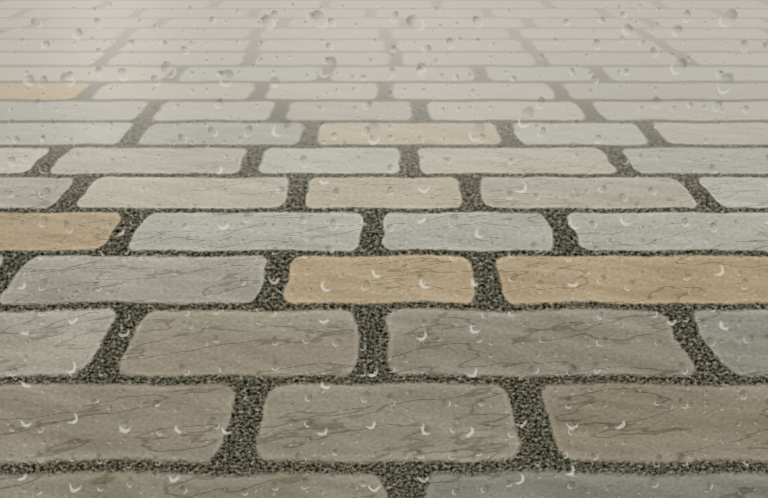
Reproduce this texture procedurally as a WebGL 2 fragment shader.

```glsl
#version 300 es
precision highp float;

uniform vec2 u_resolution;
out vec4 fragColor;

// Cross joints of each course, nearest course first; 9 means unused
const vec4 JOINTS[11] = vec4[11](
  vec4(0.032, 9., 9., 9.), vec4(-0.234, 0.247, 9., 9.),
  vec4(-0.519, -0.021, 0.60, 9.), vec4(-0.844, -0.24, 0.226, 9.),
  vec4(-0.639, -0.03, 0.44, 9.), vec4(-0.842, -0.236, 0.236, 0.856),
  vec4(-1.0, -0.393, 0.077, 0.70), vec4(-0.806, -0.24, 0.398, 0.867),
  vec4(-0.818, -0.364, 0.126, 0.72), vec4(-1.105, -0.466, 0.004, 0.66),
  vec4(-0.84, -0.237, 0.386, 0.867));

vec2 hash2(vec2 p) {
  vec3 q = fract(p.xyx * vec3(0.1031, 0.1030, 0.0973));
  q += dot(q, q.yzx + 33.33);
  return fract((q.xx + q.yz) * q.zy);
}

float corner(vec2 cell, vec2 f, vec2 o) {
  return dot(hash2(cell + o) * 2.0 - 1.0, f - o);
}

float gradientNoise(vec2 p) {
  vec2 i = floor(p), f = p - i;
  vec2 w = f * f * f * (f * (f * 6.0 - 15.0) + 10.0);
  return mix(mix(corner(i, f, vec2(0)), corner(i, f, vec2(1, 0)), w.x),
             mix(corner(i, f, vec2(0, 1)), corner(i, f, vec2(1)), w.x), w.y);
}

float fbm(vec2 p) {
  float sum = 0.0, amp = 0.6;
  for (int i = 0; i < 4; i++) {
    sum += amp * gradientNoise(p);
    p = mat2(1.6, 1.2, -1.2, 1.6) * p + 17.3;
    amp *= 0.5;
  }
  return sum;
}

// Bright crescent under a faint dark cap, one drop per grid cell
float droplets(vec2 p, float scale, float density) {
  vec2 cell = floor(p * scale);
  vec2 rnd = hash2(cell + scale * 3.7);
  vec2 kind = hash2(cell + scale * 9.1 + 40.0);
  vec2 q = fract(p * scale) - 0.32 - 0.36 * rnd;
  float a = (rnd.x - 0.5) * 2.2;
  q = mat2(cos(a), sin(a), -sin(a), cos(a)) * q;
  q.x *= 1.0 + 0.6 * kind.y;
  q += 0.05 * gradientNoise(p * scale * 5.0);
  float radius = 0.09 + 0.13 * kind.y, len = length(q);
  float aa = 0.025 + 0.5 * scale / u_resolution.y;
  float rim = 1.0 - smoothstep(0.015, 0.015 + aa, abs(len - radius));
  float low = smoothstep(0.2, 0.9, -q.y / max(len, 0.001));
  float cap = (1.0 - smoothstep(radius - aa, radius + aa, len)) * smoothstep(-0.05, radius, q.y);
  float upper = smoothstep(0.6, 0.95, p.y);
  return step(kind.x, density) * (rim * low * mix(1.0, 0.65, upper) - cap * mix(0.12, 0.65, upper));
}

void main() {
  vec2 p = gl_FragCoord.xy / u_resolution.y;
  p.x += 0.771 - 0.5 * u_resolution.x / u_resolution.y;

  // Ground plane in perspective: u runs across, course runs away
  float t = 1.351 - p.y;
  float u = (p.x - 0.771) / t;
  float course = 7.738 / t - 6.004;
  course += 0.06 * exp(-8.0 * (course - 1.0) * (course - 1.0));
  vec2 ground = vec2(u, course);
  u += 0.012 * gradientNoise(ground * vec2(9.0, 3.0));
  course += 0.07 * gradientNoise(ground * vec2(6.0, 1.0) + 8.0);
  float row = floor(course);

  // Nearest cross joint and the index of the stone
  float gap, id;
  if (row > 9.0) {
    float s = u / 0.62 + hash2(vec2(row, 5.0)).x;
    id = floor(s);
    gap = (0.5 - abs(fract(s) - 0.5)) * 0.62;
  } else {
    vec4 joints = JOINTS[int(clamp(row + 1.0, 0.0, 10.0))];
    vec4 away = abs(u - joints);
    gap = min(min(away.x, away.y), min(away.z, away.w));
    id = dot(step(joints, vec4(u)), vec4(1.0));
  }
  float key = row * 5.0 + id;

  // Rounded stone outline, negative inside
  float across = 0.5 - abs(course - row - 0.5);
  vec2 q = 12.0 - vec2(gap * 455.0 - 12.0, across * 55.0 - 2.6);
  float d = length(max(q, 0.0)) + min(max(q.x, q.y), 0.0) - 12.0;
  d += 2.2 * fbm(p * vec2(45.0, 60.0));
  float soft = mix(1.8, 6.0, smoothstep(0.55, 1.0, p.y)) + 300.0 / (u_resolution.y * t);
  float stoneMask = 1.0 - smoothstep(-soft, soft * 0.6, d);

  // Stone colour, with a few sandy and pale ones
  vec2 rnd = hash2(vec2(key + 60.0, row + 21.0));
  vec3 stone = mix(vec3(0.53, 0.51, 0.45), vec3(0.67, 0.66, 0.61), smoothstep(0.22, 0.62, p.y));
  stone *= 0.95 + 0.1 * rnd.x;
  stone += (rnd.y - 0.5) * vec3(0.03, 0.0, -0.03);
  float sandy = 0.0;
  if (key == 12.0) sandy = 0.7;
  if (key == 13.0 || key == 15.0) sandy = 0.75;
  if (key == 22.0 || key == 32.0) sandy = 0.4;
  if (key == 40.0) sandy = 1.3;
  stone = mix(stone, vec3(0.69, 0.60, 0.47), sandy);
  if (key == 5.0 || key == 25.0) stone += 0.09;

  // Layered veins, mottling and grain
  float focus = 1.0 - smoothstep(0.5, 0.9, p.y);
  float layers = fbm(vec2(u * 5.0 + key * 3.1, (course - row) * 5.0 + u * 6.0 + key));
  float cleft = fbm(vec2(u * 4.0 + key, (course - row) * 3.0 - u * 3.0));
  stone += 0.13 * layers * mix(0.5, 1.0, focus);
  stone -= 0.09 * focus * (1.0 - smoothstep(0.0, 0.035, abs(cleft - 0.1)));
  stone += 0.07 * focus * gradientNoise(p * vec2(110.0, 170.0));
  stone += 0.04 * smoothstep(-7.0, -2.0, d) * focus;

  // Gritty mortar
  vec3 mortar = vec3(0.32, 0.31, 0.255) + 0.06 * fbm(p * 18.0);
  mortar += focus * 0.42 * gradientNoise(p * vec2(125.0, 165.0));
  mortar += focus * 0.2 * gradientNoise(p * 240.0 + 9.0);
  vec3 color = mix(mortar, stone, stoneMask);

  // Distance haze and soft glass glare
  float haze = 0.88 * smoothstep(0.48, 0.98, p.y);
  color = mix(color, vec3(0.76, 0.74, 0.70), haze);
  color += 0.05 * exp(-pow((p.x - 0.22) * 7.0, 2.0)) * smoothstep(0.5, 0.8, p.y);
  color += 0.03 * exp(-dot(p - vec2(0.75, 0.88), p - vec2(0.75, 0.88)) * 9.0);

  // Rain on the glass, large to small
  float rain = droplets(p, 10.0, 0.45) + droplets(p + 3.3, 17.0, 0.42)
             + 0.75 * droplets(p + 7.1, 30.0, 0.4) + 0.5 * droplets(p + 1.9, 46.0, 0.3);
  color = mix(color, vec3(0.86, 0.85, 0.82), 0.65 * clamp(rain, 0.0, 1.0));
  color *= 1.0 + 0.3 * min(rain, 0.0);
  fragColor = vec4(clamp(color, 0.0, 1.0), 1.0);
}
```
